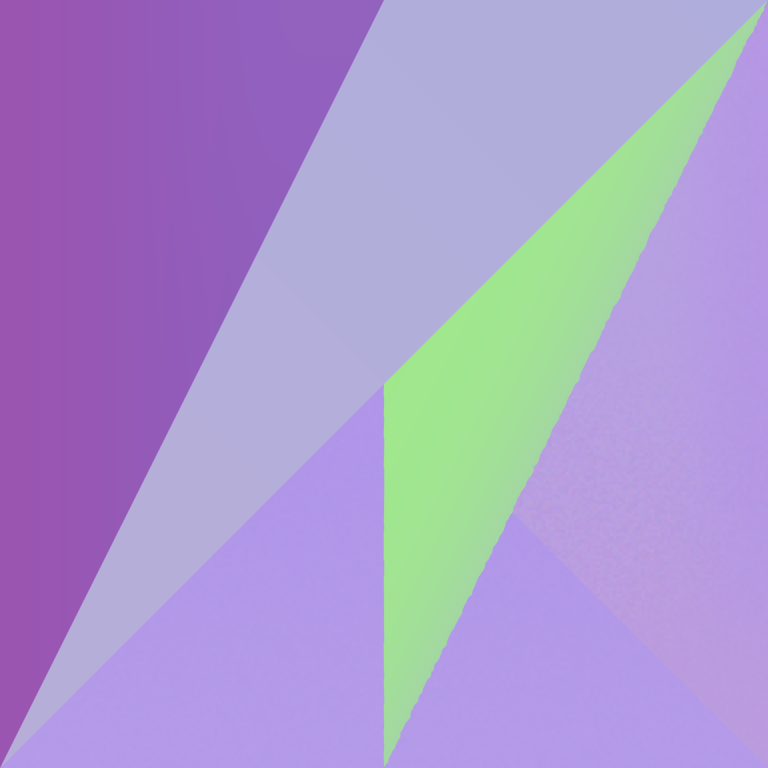
Give the GLSL for this background, as a three.js fragment shader.

```glsl
// Flat folded-paper triangles in purple, periwinkle, lavender and green with faint grain.
#define EDGE_SOFTNESS 0.001
#define GRAIN_CELLS 240.0
#define GRAIN_AMOUNT 0.012
#define ROUGH_CELLS 150.0
#define ROUGH_AMOUNT 0.003
#define GREEN_FADE 0.30

varying vec2 vUv;

// Hash without sine
float hash(vec2 p) {
  vec3 q = fract(vec3(p.xyx) * 0.1031);
  q += dot(q, q.yzx + 33.33);
  return fract((q.x + q.y) * q.z);
}

float valueNoise(vec2 p) {
  vec2 cell = floor(p);
  vec2 f = fract(p);
  f = f * f * (3.0 - 2.0 * f);
  float low = mix(hash(cell), hash(cell + vec2(1.0, 0.0)), f.x);
  float high = mix(hash(cell + vec2(0.0, 1.0)), hash(cell + vec2(1.0, 1.0)), f.x);
  return mix(low, high, f.y);
}

// Signed distance to a line through a point, positive on the side of the normal
float halfPlane(vec2 p, vec2 point, vec2 normal) {
  return dot(p - point, normalize(normal));
}

float cover(float d) {
  return smoothstep(-EDGE_SOFTNESS, EDGE_SOFTNESS, d);
}

void main() {
  vec2 p = vUv;

  // Fold lines
  float aboveSteep = halfPlane(p, vec2(0.0), vec2(-2.0, 1.0));
  float aboveDiagonal = halfPlane(p, vec2(0.0), vec2(-1.0, 1.0));
  float aboveAntiDiagonal = halfPlane(p, vec2(1.0, 0.0), vec2(1.0));
  float leftOfBlade = halfPlane(p, vec2(0.5, 0.0), vec2(-2.0, 1.0));

  // Lavender floor and the paler, pinkish right-hand facet
  vec3 lavender = mix(vec3(0.705, 0.605, 0.910), vec3(0.690, 0.585, 0.912),
                      smoothstep(0.0, 0.45, p.y));
  vec3 facetInner = mix(vec3(0.732, 0.610, 0.870), vec3(0.715, 0.625, 0.885),
                        smoothstep(0.1, 0.6, p.y));
  vec3 facet = mix(facetInner, vec3(0.710, 0.592, 0.894),
                   smoothstep(0.84, 1.0, p.x) * smoothstep(0.0, 0.4, p.y));
  float onFacet = cover(aboveAntiDiagonal);
  vec3 color = mix(lavender, facet, onFacet);

  // Soft grain, stronger near the inner part of the facet
  vec3 grain = vec3(valueNoise(p * GRAIN_CELLS),
                    valueNoise(p * GRAIN_CELLS + 37.0),
                    valueNoise(p * GRAIN_CELLS + 71.0)) - 0.5;
  float grainBoost = 1.0 + 2.0 * onFacet * (1.0 - smoothstep(0.05, 0.28, distance(p, vec2(0.76, 0.34))));
  color += grain * GRAIN_AMOUNT * grainBoost;

  // Green blade with slightly ragged lower edges
  float rough = (valueNoise(p * ROUGH_CELLS + 11.0) - 0.5) * ROUGH_AMOUNT;
  float blade = min(p.x - 0.5 + 0.3 * rough, leftOfBlade + rough);
  float bladeGlow = 1.0 - exp(-max(leftOfBlade, 0.0) * 4.0 / GREEN_FADE);
  vec3 green = mix(vec3(0.640, 0.840, 0.640), vec3(0.627, 0.912, 0.545), bladeGlow);
  color = mix(color, green, cover(blade));

  // Periwinkle band
  vec3 periwinkle = mix(vec3(0.712, 0.682, 0.850), vec3(0.688, 0.680, 0.860),
                        smoothstep(0.0, 1.0, 0.5 * (p.x + p.y)));
  color = mix(color, periwinkle, cover(aboveDiagonal));

  // Deep purple corner, bluer toward the right
  vec3 purple = mix(vec3(0.608, 0.330, 0.690), vec3(0.565, 0.365, 0.735),
                    smoothstep(-0.05, 0.36, p.x));
  purple += vec3(0.010, 0.014, 0.012) * smoothstep(0.4, 1.0, p.y) * smoothstep(0.1, 0.4, p.x);
  color = mix(color, purple, cover(aboveSteep));

  gl_FragColor = vec4(color, 1.0);
}
```
